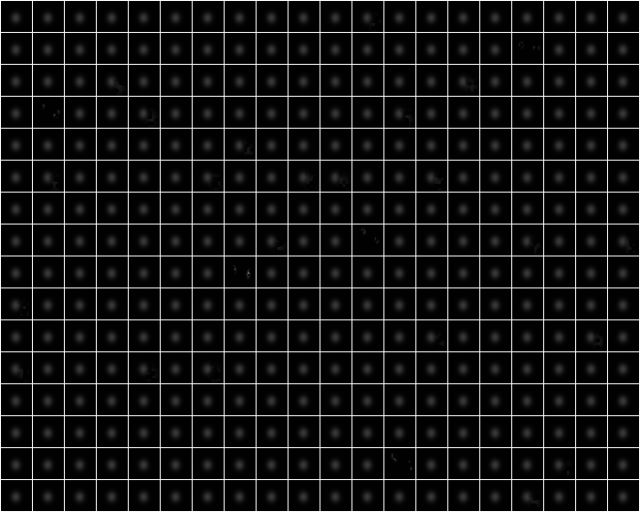
Write a Shadertoy shader that draws this pattern.

```glsl
// Grid of thin white lines on black, a faint soft glow in each cell, a few cells worn or blank.

const vec2  GRID         = vec2(20.0, 16.0);    // cells across and down
const float LINE_WIDTH   = 2.0 / 66.0;          // in cells; full lines also frame the sheet
const vec3  LINE_COLOR   = vec3(1.0);
const vec3  BACKGROUND   = vec3(0.004);
const vec2  GLOW_CENTER  = vec2(0.481, 0.542);  // in the cell, from its top left
const vec2  GLOW_RADIUS  = vec2(0.143, 0.163);
const float GLOW_POWER   = 2.2;                 // steepness of the falloff
const float GLOW_PEAK    = 0.215;
const int   BLANK_COUNT  = 5;                   // cells that lost their glow
const int   SMUDGE_COUNT = 22;                  // cells with a broken, smeared glow
const float SMUDGE_LEVEL = 0.085;
const float FLECK_LEVEL  = 0.28;

float hash(vec2 p) {
    return fract(sin(dot(p, vec2(127.1, 311.7))) * 43758.5453);
}

float noise(vec2 p) {
    vec2 i = floor(p), f = fract(p);
    f = f * f * (3.0 - 2.0 * f);
    return mix(mix(hash(i), hash(i + vec2(1, 0)), f.x),
               mix(hash(i + vec2(0, 1)), hash(i + vec2(1, 1)), f.x), f.y);
}

float gaussian(vec2 p, vec2 sigma) {
    p /= sigma;
    return exp(-0.5 * dot(p, p));
}

// True if the cell is one of count cells spread at random along the columns.
bool isChosen(vec2 cell, int count, float seed) {
    for (int i = 0; i < count; i++) {
        float k = float(i);
        float across = (k + hash(vec2(k, seed))) / float(count);
        float down = hash(vec2(k + 0.5, seed + 1.7));
        if (cell == floor(vec2(across, down) * GRID)) return true;
    }
    return false;
}

// Box-filtered grid lines: the exact share of the pixel that they cover.
float gridLines(vec2 p, vec2 pixel) {
    vec2 d = abs(fract(p + 0.5) - 0.5);
    vec2 cover = (0.5 * (LINE_WIDTH + pixel) - d) / pixel;
    cover = clamp(cover, vec2(0.0), min(vec2(1.0), LINE_WIDTH / pixel));
    return 1.0 - (1.0 - cover.x) * (1.0 - cover.y);
}

float glow(vec2 p) {
    return GLOW_PEAK * exp(-pow(length((p - GLOW_CENTER) / GLOW_RADIUS), GLOW_POWER));
}

// Ragged grey smear trailing off to the lower right.
float smudge(vec2 p, vec2 seed) {
    float patches = smoothstep(0.48, 0.72, noise(p * 9.0 + seed));
    float tail = gaussian(p - vec2(0.73, 0.70), vec2(0.11, 0.16));
    return SMUDGE_LEVEL * patches * tail;
}

// Small remnants left in a blank cell.
float flecks(vec2 p, vec2 seed) {
    float sum = 0.0;
    for (int i = 0; i < 5; i++) {
        vec2 key = seed + float(i) * 7.3;
        vec2 jitter = vec2(hash(key), hash(key + 2.7)) - 0.5;
        vec2 anchor = i < 2 ? vec2(0.33, 0.32) : vec2(0.78, 0.54);
        vec2 size = mix(vec2(0.016), vec2(0.034, 0.060), hash(key + 5.1));
        float level = FLECK_LEVEL * (0.25 + 0.75 * hash(key + 9.4));
        sum += level * gaussian(p - anchor - jitter * vec2(0.18, 0.28), size);
    }
    return sum * smoothstep(0.15, 0.65, noise(p * 17.0 + seed));
}

void mainImage(out vec4 fragColor, in vec2 fragCoord) {
    // Cell coordinates from the top left, whole numbers at the line centers
    vec2 pixel = (GRID + LINE_WIDTH) / iResolution.xy;
    vec2 p = vec2(fragCoord.x, iResolution.y - fragCoord.y) * pixel - 0.5 * LINE_WIDTH;
    vec2 cell = floor(p), local = fract(p);
    vec2 seed = cell * 13.7 + 4.2;

    // Glow, with its damage
    float light = glow(local);
    if (isChosen(cell, BLANK_COUNT, 3.1)) {
        light = flecks(local, seed);
    } else if (isChosen(cell, SMUDGE_COUNT, 8.6)) {
        float bite = smoothstep(0.47, 0.65, local.x) * noise(local * 12.0 + seed);
        light = light * (1.0 - 0.6 * bite) + smudge(local, seed);
    }

    // Lines on top
    vec3 color = mix(BACKGROUND + light, LINE_COLOR, gridLines(p, pixel));
    fragColor = vec4(color, 1.0);
}
```
